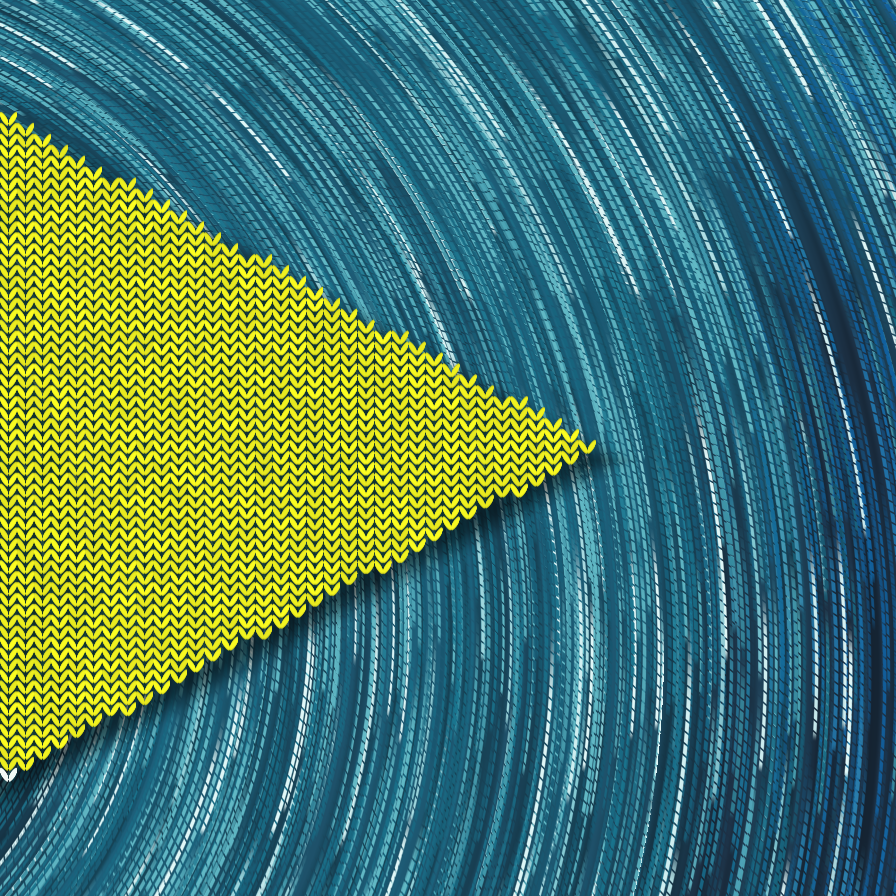
Reproduce this background procedurally as a WebGL 2 fragment shader.

```glsl
#version 300 es
precision highp float;
// Knitted yellow wedge lying on a swirl of dashed teal threads.
uniform vec2 u_resolution;
out vec4 fragColor;

float hash(vec2 p) {
    vec3 q = fract(p.xyx * 0.1031);
    q += dot(q, q.yzx + 33.33);
    return fract((q.x + q.y) * q.z);
}

float noise1(float x, float seed) {
    float i = floor(x), f = fract(x);
    return mix(hash(vec2(i, seed)), hash(vec2(i + 1.0, seed)), f * f * (3.0 - 2.0 * f));
}

// Signed distance to the wedge, negative inside.
float wedge(vec2 p) {
    return (abs(p.y - 0.5) - 0.558 * (0.665 - p.x)) * 0.873;
}

// One layer of spiral threads, broken into streaks and small slanted dashes.
vec3 threads(vec3 under, float spiral, float angle, float width, float dark, float blue, float seed, float px) {
    float band = floor(spiral / width);
    float across = fract(spiral / width) - 0.5;
    float arc = angle * (band + 0.5) * width;
    float start = hash(vec2(band, seed));

    float along = arc / mix(0.16, 0.42, start) + start * 7.0 + 20.0;
    float f = fract(along);
    float glow = hash(vec2(band + seed * 9.0, floor(along)));
    float life = smoothstep(0.0, 0.06, f) * (1.0 - smoothstep(0.7, 1.0, f));

    float dash = abs(fract(arc / 0.0125 + start * 5.0 + across * 0.35) - 0.5) * 0.0125;
    float soft = px * 0.8;
    float mask = 1.0 - smoothstep(0.0052 - soft, 0.0052 + soft, dash);
    mask *= 1.0 - smoothstep(0.3 * width - soft, 0.3 * width + soft, abs(across) * width);

    float tone = glow - 0.24 * dark;
    vec3 tint = mix(vec3(0.09, 0.33, 0.43), vec3(0.10, 0.47, 0.57), hash(vec2(band, seed + 5.0)));
    tint = mix(tint, vec3(0.06, 0.38, 0.66), blue * step(0.4, start));
    tint = mix(tint, vec3(0.38, 0.72, 0.77), smoothstep(0.58, 0.85, tone));
    tint = mix(tint, vec3(0.88, 0.97, 0.97), smoothstep(0.93, 0.98, glow - 0.02 * dark));
    float strength = smoothstep(0.12, 0.65, tone) * life;
    return mix(under, tint, mask * strength);
}

vec3 swirl(vec2 p, float px) {
    vec2 d = p - vec2(-0.365, 0.39);
    float angle = atan(d.y, d.x);
    float spiral = length(d) * exp(0.105 * angle);

    // Broad tones: the lower right and the far left corners sink into shade.
    float dark = smoothstep(0.5, 1.0, p.x - 0.35 * p.y + 0.1);
    dark = max(dark, 0.6 * smoothstep(0.62, 0.45, spiral));
    dark = clamp(dark + 0.7 * (noise1(spiral * 17.0, 3.0) - 0.5), 0.0, 1.0);
    float blue = smoothstep(0.72, 1.0, p.x) * 0.8;

    vec3 color = mix(vec3(0.10, 0.32, 0.41), vec3(0.10, 0.17, 0.24), dark);
    color *= 0.8 + 0.4 * noise1(spiral * 160.0, 8.0);
    for (int i = 0; i < 3; i++) {
        float layer = float(i);
        float width = 0.0042 + 0.0011 * layer + 0.001 * step(1.1, spiral);
        color = threads(color, spiral, angle, width, dark, blue, 11.0 + 17.0 * layer, px);
    }
    return color;
}

// Knit stitches: mirrored slanted leaves in columns, kept when their cell is in the wedge.
vec4 knit(vec2 p, float px) {
    float column = floor(p.x / 0.019);
    float center = (column + 0.5) * 0.019;
    float side = abs(p.x - center);
    float v = (p.y - side * 1.1 - 0.49) / 0.0122;
    float row = floor(v);
    float height = abs((row + 0.5) * 0.0122 - 0.006);
    float limit = 0.558 * (0.668 - center);

    float u = clamp(side / 0.0095, 0.0, 1.0);
    float thickness = 0.42 * pow(4.0 * u * (1.0 - u), 0.35);
    float depth = (thickness - abs(fract(v) - 0.5)) * 0.0122 * 0.7;
    float mask = smoothstep(-0.6 * px, 0.6 * px, depth) * step(height, limit);

    vec3 yarn = vec3(0.97, 0.98, 0.13) * (0.93 + 0.09 * hash(vec2(column, row + 99.0)));
    yarn *= mix(0.83, 1.0, smoothstep(0.0, 0.0018, depth));
    float pale = step(column, 0.0) * step(row, 0.0) * step(limit - 0.0122, height);
    return vec4(mix(yarn, vec3(0.95, 0.98, 0.96), pale), mask);
}

void main() {
    vec2 p = gl_FragCoord.xy / u_resolution.y;
    float px = 1.0 / u_resolution.y;
    vec3 color = swirl(p, px);

    // Soft shadow falling below the wedge, deeper between the stitches.
    float shade = 1.0 - smoothstep(-0.012, 0.025, wedge(p - vec2(0.006, -0.014)));
    color *= 1.0 - 0.55 * shade;
    float inside = 1.0 - smoothstep(-0.012, 0.0, wedge(p));
    color = mix(color, vec3(0.07, 0.22, 0.20), 0.65 * inside);

    vec4 stitch = knit(p, px);
    color = mix(color, stitch.rgb, stitch.a);
    fragColor = vec4(color, 1.0);
}
```
